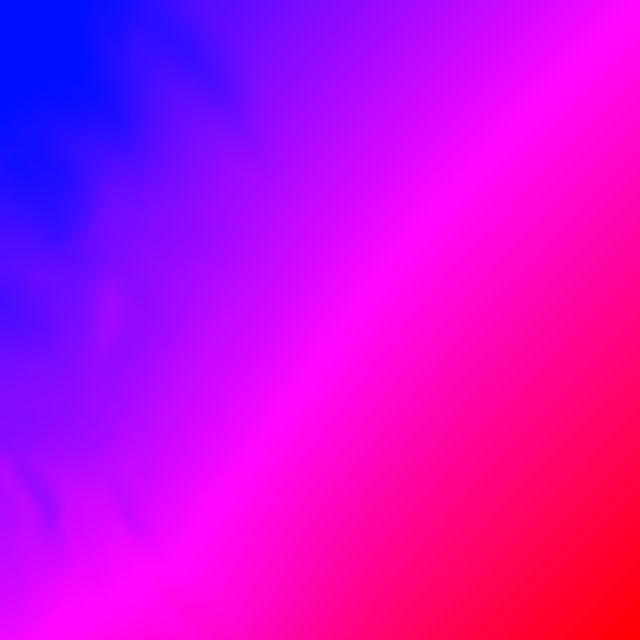
Write a WebGL 1 fragment shader that draws this background.

```glsl
precision highp float;

uniform vec2 u_resolution;

const float GREEN_TINT = 0.055;
const float SMOKE_AMOUNT = 0.13;
const float SMOKE_REACH = 0.55;
const float WARP_AMOUNT = 0.09;
const vec2 SMOKE_SCALE = vec2(8.0, 4.2);

vec2 gradientAt(vec2 cell) {
  float h = fract(sin(dot(cell, vec2(127.1, 311.7))) * 43758.5);
  return vec2(cos(6.2832 * h), sin(6.2832 * h));
}

float gradientNoise(vec2 p) {
  vec2 i = floor(p);
  vec2 f = p - i;
  vec2 u = f * f * f * (f * (f * 6.0 - 15.0) + 10.0);
  float a = dot(gradientAt(i), f);
  float b = dot(gradientAt(i + vec2(1.0, 0.0)), f - vec2(1.0, 0.0));
  float c = dot(gradientAt(i + vec2(0.0, 1.0)), f - vec2(0.0, 1.0));
  float d = dot(gradientAt(i + vec2(1.0, 1.0)), f - vec2(1.0, 1.0));
  return mix(mix(a, b, u.x), mix(c, d, u.x), u.y);
}

float fbm(vec2 p) {
  float sum = 0.0;
  float amplitude = 0.6;
  for (int i = 0; i < 4; i++) {
    sum += amplitude * gradientNoise(p);
    p = mat2(1.6, 1.2, -1.2, 1.6) * p + 3.7;
    amplitude *= 0.45;
  }
  return sum;
}

// Rotated elliptical glow, 1 at its centre
float softPatch(vec2 p, vec2 centre, vec2 radius, float angle) {
  float c = cos(angle);
  float s = sin(angle);
  vec2 q = mat2(c, -s, s, c) * (p - centre) / radius;
  return exp(-dot(q, q));
}

// Blue at 0, magenta at 1, red at 2
vec3 spectrum(float heat) {
  heat = clamp(heat, 0.0, 2.0);
  return vec3(min(heat, 1.0), GREEN_TINT * (1.0 - 0.5 * heat), min(2.0 - heat, 1.0));
}

void main() {
  vec2 uv = gl_FragCoord.xy / u_resolution;

  // Diagonal ramp, bowed toward the lower left
  float heat = 1.0 + uv.x - uv.y;
  heat -= 0.16 * softPatch(uv, vec2(0.16, 0.35), vec2(0.36, 0.38), 0.0);
  heat -= 0.10 * softPatch(uv, vec2(0.34, 0.02), vec2(0.17, 0.14), 0.0);
  heat -= 0.20 * softPatch(uv, vec2(0.08, 0.89), vec2(0.14, 0.15), 0.0);

  // Warped smoke, fading to the right
  vec2 warp = vec2(fbm(uv * 4.0 + 1.3), fbm(uv * 4.0 + 8.1));
  vec2 p = uv + WARP_AMOUNT * warp;
  float fade = 1.0 - smoothstep(0.0, SMOKE_REACH, uv.x);
  float smoke = fbm(p * SMOKE_SCALE + 1.2 * warp);
  heat += SMOKE_AMOUNT * fade * smoke;

  // Dark streaks
  heat -= 0.13 * softPatch(p, vec2(0.34, 0.88), vec2(0.12, 0.04), -0.9);
  heat -= 0.17 * softPatch(p, vec2(0.07, 0.68), vec2(0.10, 0.05), -1.0);
  heat -= 0.10 * softPatch(p, vec2(0.17, 0.79), vec2(0.08, 0.06), -0.6);
  heat -= 0.10 * softPatch(p, vec2(0.03, 0.50), vec2(0.08, 0.04), -0.7);
  heat -= 0.12 * softPatch(p, vec2(0.06, 0.20), vec2(0.06, 0.025), -1.4);
  heat -= 0.08 * softPatch(p, vec2(0.22, 0.19), vec2(0.07, 0.025), -1.1);

  // Bright wisps
  heat += 0.12 * softPatch(p, vec2(0.17, 0.50), vec2(0.06, 0.025), 1.3);
  heat += 0.10 * softPatch(p, vec2(0.03, 0.23), vec2(0.06, 0.02), -1.4);
  heat += 0.06 * softPatch(p, vec2(0.29, 0.07), vec2(0.08, 0.025), -0.8);

  gl_FragColor = vec4(spectrum(heat), 1.0);
}
```
